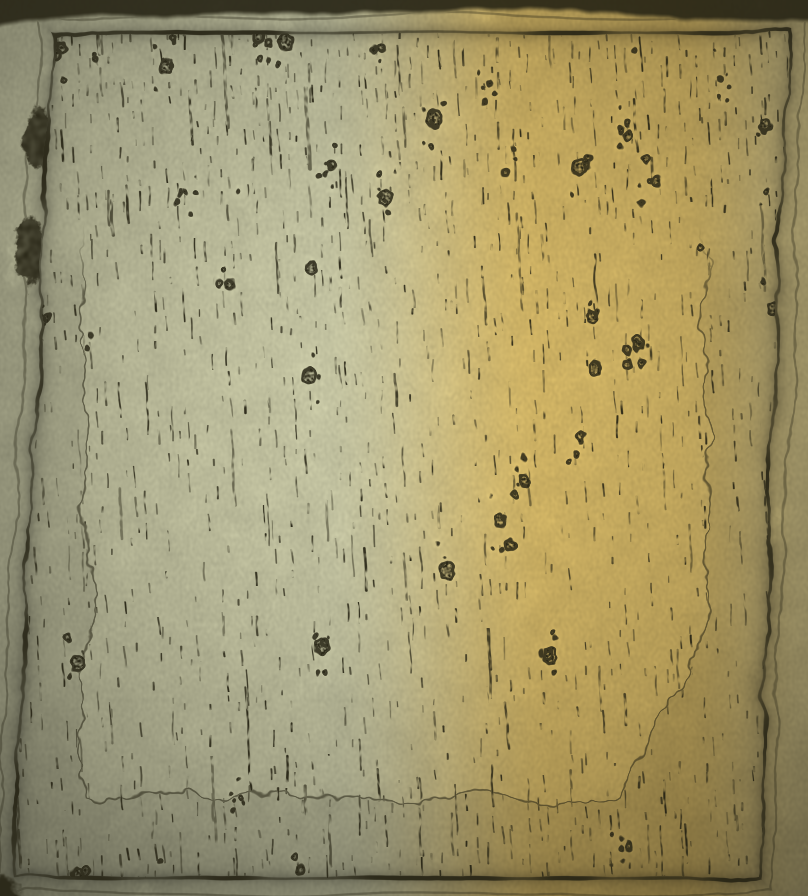
Give the GLSL for this texture, as a Shadertoy shader.

```glsl
// A worn, pitted slab with fine vertical grain, lit grey-green to amber.
#define PALE vec3(0.745, 0.745, 0.615)
#define AMBER vec3(0.80, 0.69, 0.385)
#define INK vec3(0.15, 0.14, 0.08)
#define GRAIN_LEAN 0.05
#define GRAIN_DENSITY 0.45
#define STROKE_WIDTH 0.0011
#define PIT_CELL 0.075
#define PIT_RADIUS 0.0085
#define EDGE_ROUGHNESS 0.012
#define VIGNETTE 0.78
#define MOTTLE 0.05

vec2 hash2(vec2 p) {
    vec3 q = fract(p.xyx * vec3(0.1031, 0.1030, 0.0973));
    q += dot(q, q.yzx + 33.33);
    return fract((q.xx + q.yz) * q.zy);
}

float gradientNoise(vec2 p) {
    vec2 i = floor(p), f = p - i, u = f * f * (3.0 - 2.0 * f);
    vec2 e = vec2(0.0, 1.0);
    float a = dot(hash2(i) - 0.5, f);
    float b = dot(hash2(i + e.yx) - 0.5, f - e.yx);
    float c = dot(hash2(i + e.xy) - 0.5, f - e.xy);
    float d = dot(hash2(i + e.yy) - 0.5, f - e.yy);
    return 2.0 * mix(mix(a, b, u.x), mix(c, d, u.x), u.y);
}

float fbm(vec2 p) {
    float sum = 0.0, gain = 1.0;
    for (int i = 0; i < 4; i++) {
        sum += gain * gradientNoise(p);
        p = p * 2.1 + 17.3;
        gain *= 0.55;
    }
    return sum;
}

// Soft line of half-width w around the zero of distance d
float stroke(float d, float w, float px) {
    return 1.0 - smoothstep(w - 0.5 * px, w + px, abs(d));
}

// One short grain stroke per cell, staggered by column
float grain(vec2 p, vec2 cell, float width, float density, float px) {
    p.x += GRAIN_LEAN * p.y + 0.003 * gradientNoise(p * vec2(30.0, 40.0));
    vec2 q = p / cell;
    q.y += 7.0 * hash2(vec2(floor(q.x), 5.0)).x;
    vec2 id = floor(q) + 50.0, f = fract(q) - 0.5;
    vec2 r = hash2(id), s = hash2(id + 71.0), t = hash2(id + 139.0);
    float halfLen = mix(0.08, 0.42, r.y * r.y);
    f -= vec2(0.5 * (r.x - 0.5), (s.x - 0.5) * (1.0 - 2.0 * halfLen));
    float d = length(vec2(f.x, max(abs(f.y) - halfLen, 0.0)) * cell);
    float ink = stroke(d, width * mix(0.4, 1.1, s.y), px);
    float broken = smoothstep(-0.35, 0.15, gradientNoise(p * vec2(200.0, 110.0)));
    return ink * broken * step(t.x, density) * mix(0.35, 0.95, t.y);
}

// Clusters of crusty pits: x = dark ink, y = pale halo
vec2 pits(vec2 p, float px) {
    vec2 base = floor(p / PIT_CELL), result = vec2(0.0);
    float rough = gradientNoise(p * 150.0), crust = gradientNoise(p * 330.0);
    for (int n = 0; n < 9; n++) {
        vec2 id = base + vec2(n % 3 - 1, n / 3 - 1);
        vec2 r = hash2(id + 23.0), centre = (id + 0.15 + 0.7 * hash2(id + 91.0)) * PIT_CELL;
        if (r.x > mix(0.17, 0.58, smoothstep(0.42, 0.75, centre.y))) continue;
        float count = 1.0 + floor(7.0 * r.y);
        for (float k = 0.0; k < count; k++) {
            vec2 a = hash2(id * 3.1 + k * 11.7 + 40.0), b = hash2(id + k * 5.3 + 160.0);
            vec2 offset = (a - 0.5) * vec2(0.025, 0.065) * step(0.5, k);
            float radius = PIT_RADIUS * mix(0.25, 1.0, b.x * b.x) * (k < 0.5 ? 1.1 : 0.75);
            float d = length((p - centre - offset) * vec2(1.0, 0.85)) + 0.004 * rough - radius;
            float rim = stroke(d + 0.0015, 0.0015, px);
            float body = 1.0 - smoothstep(-px, px, d);
            float ink = max(rim * 0.85, body * clamp(0.6 + 1.2 * crust, 0.15, 0.95));
            result = max(result, vec2(ink, exp(-max(d, 0.0) / 0.003)));
        }
    }
    return result;
}

void mainImage(out vec4 fragColor, in vec2 fragCoord) {
    vec2 uv = fragCoord / iResolution.xy, p = fragCoord / iResolution.y;
    float px = 1.0 / iResolution.y, aspect = iResolution.x / iResolution.y;

    // Slab outline, positive inside
    float wobble = EDGE_ROUGHNESS * fbm(p * 11.0);
    float left = (uv.x - mix(0.015, 0.065, uv.y)) * aspect;
    float right = (mix(0.94, 0.975, uv.y) - uv.x) * aspect;
    float ends = min(0.964 - uv.y, uv.y - 0.02) + 0.75 * wobble * smoothstep(0.1, 0.0, min(left, right));
    float slab = min(min(left, right) + wobble, ends + 0.15 * wobble);
    float inside = smoothstep(-px, px, slab);

    // Light: pale left, amber right, falling off to the corners
    float warm = smoothstep(0.40, 0.68, uv.x + 0.03 * (uv.y - 0.5));
    warm *= 1.0 - 0.5 * smoothstep(0.84, 1.0, uv.x);
    vec2 c = uv - vec2(0.5, 0.57);
    vec3 col = mix(PALE, AMBER, warm) * (1.03 - VIGNETTE * dot(c, c));
    col *= 1.0 + MOTTLE * (fbm(p * 25.0) + 1.5 * gradientNoise(p * vec2(260.0, 190.0)));

    // Worn border beyond a wandering crack
    float chamfer = dot(vec2(0.875 * aspect, 0.297) - p, vec2(0.89, -0.45));
    float inner = min(min(p.x - 0.095, 0.875 * aspect - p.x), min(p.y - 0.108, chamfer));
    inner += 0.025 * fbm(p * 13.0 + 8.0);
    float worn = smoothstep(0.76, 0.66, uv.y);
    col *= 1.0 - 0.07 * worn * smoothstep(0.003, -0.003, inner);
    float ink = 0.55 * worn * stroke(inner, 0.0008, px);

    // Grain, busiest near the top and bottom
    float busy = GRAIN_DENSITY * (0.8 + 0.6 * smoothstep(0.6, 1.0, uv.y) + 0.6 * smoothstep(0.2, 0.0, uv.y));
    ink = max(ink, grain(p, vec2(0.010, 0.030), STROKE_WIDTH * 0.8, busy, px));
    ink = max(ink, grain(p + 3.0, vec2(0.021, 0.068), STROKE_WIDTH, busy * 0.9, px));
    ink = max(ink, grain(p + 6.0, vec2(0.045, 0.15), STROKE_WIDTH * 1.5, busy * busy, px));
    vec2 pit = pits(p, px);
    col *= 1.0 + 0.07 * pit.y;
    ink = max(ink, pit.x) * inside;

    // Margin: faint ridge, dark chips on the left, shaded outer frame
    float ridge = stroke(slab + 0.018 + 0.012 * gradientNoise(p * 5.0), 0.001, px);
    ink = max(ink, 0.35 * ridge * (1.0 - inside));
    for (float i = 0.0; i < 2.0; i++) {
        vec2 q = (p - vec2(0.040 - 0.006 * i, 0.845 - 0.125 * i)) / vec2(0.016, 0.034 + 0.009 * i);
        float chip = 1.0 - smoothstep(0.85, 1.05, length(q) + 0.5 * fbm(p * 45.0));
        ink = max(ink, chip * (1.0 - inside) * (0.8 + 0.3 * gradientNoise(p * 120.0)));
    }
    float frame = uv.y - 0.988 + 0.012 * fbm(vec2(p.x * 6.0, 3.0)) + 0.06 * c.x * c.x;
    float corner = 0.022 - length(uv * vec2(0.8, 1.0)) + 0.015 * fbm(p * 30.0);
    ink = max(ink, 0.9 * smoothstep(-0.004, 0.004, max(frame, corner)));

    // Outline with soft contact shadow
    float heavy = 0.5 + 0.5 * smoothstep(-0.3, 0.3, gradientNoise(p * 14.0));
    ink = max(ink, heavy * 0.9 * stroke(slab, 0.0022 * heavy, px));
    col *= 1.0 - 0.28 * exp(-abs(slab) / 0.008);

    fragColor = vec4(mix(col, INK, clamp(ink, 0.0, 1.0)), 1.0);
}
```
